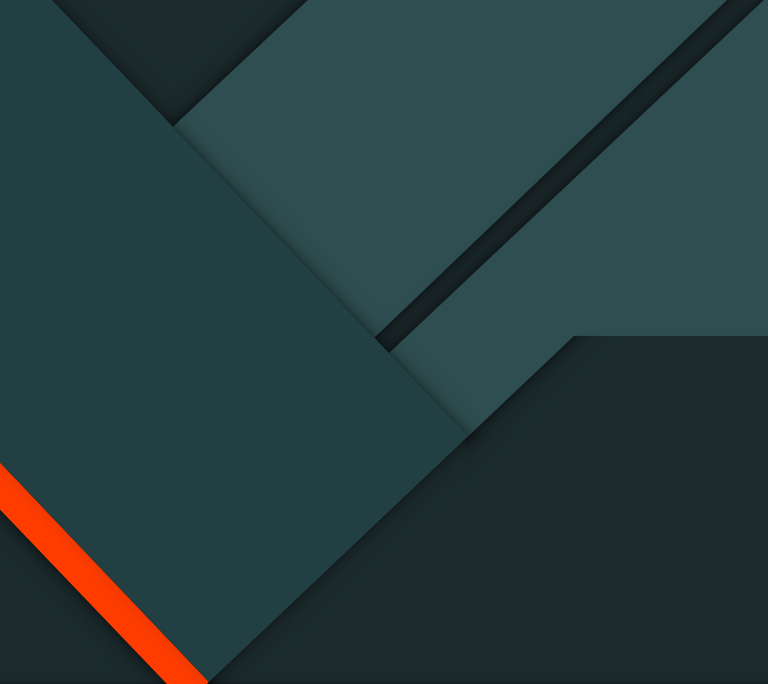
A WebGL 1 fragment shader for this background:

```glsl
precision highp float;
// Layered paper panels: two pale slabs, a teal slab and an orange strip on a dark base.
// Each panel is an intersection of half-planes, painted back to front,
// and casts a soft shadow that fades with distance from its edge.

uniform vec2 u_resolution;

const float ASPECT = 1.1228;
const vec3 BASE = vec3(0.108, 0.165, 0.175);
const vec3 PALE = vec3(0.184, 0.306, 0.318);
const vec3 TEAL = vec3(0.135, 0.250, 0.265);
const vec3 ORANGE = vec3(1.0, 0.237, 0.0);

// Signed distance to the line a-b, positive to the right of its direction.
float lineSide(vec2 p, vec2 a, vec2 b) {
  vec2 dir = normalize(b - a);
  return dot(p - a, vec2(dir.y, -dir.x));
}

float intersect3(float a, float b, float c) {
  return max(a, max(b, c));
}

// Coverage of a shape, smoothed over about one pixel.
float coverage(float d, float pixel) {
  return 1.0 - smoothstep(-0.6 * pixel, 0.6 * pixel, d);
}

// Darkens what lies below a panel, then lays the panel on top.
vec3 paintPanel(vec3 below, float d, vec3 fill, float shadow, float pixel) {
  float shade = shadow * exp(-max(d, 0.0) / 0.010);
  return mix(below * (1.0 - shade), fill, coverage(d, pixel));
}

void main() {
  vec2 p = gl_FragCoord.xy / u_resolution * vec2(ASPECT, 1.0);
  float pixel = 1.0 / u_resolution.y;

  // Edges shared by the panels
  vec2 tip = vec2(0.3055, 0.003);
  float spine = lineSide(p, vec2(0.076, 1.0), vec2(0.683, 0.364));
  float foot = lineSide(p, tip, vec2(0.839, 0.509));
  float roof = lineSide(p, vec2(0.253, 0.815), vec2(0.450, 1.0));
  float gapTop = lineSide(p, vec2(0.545, 0.504), vec2(1.063, 1.0));
  float gapLow = lineSide(p, vec2(0.567, 0.482), vec2(1.117, 1.0));
  float stripTop = lineSide(p, vec2(0.0, 0.324), tip);
  float stripLow = lineSide(p, vec2(0.0, 0.255), vec2(0.244, 0.0));

  // Panels, negative inside
  float upperSlab = intersect3(spine, -roof, gapTop);
  float lowerSlab = intersect3(spine, -gapLow, min(foot, 0.509 - p.y));
  float lowerShadow = intersect3(spine, -gapLow, foot);
  float strip = intersect3(-stripTop, stripLow, foot);
  float tealSlab = intersect3(-spine, foot, stripTop);

  // Base with a thin dark rim at the bottom
  vec3 color = BASE * (1.0 - 0.25 * exp(-p.y / 0.003));

  // Pale slabs; the level ledge of the lower one casts no shadow
  color = paintPanel(color, upperSlab, PALE, 0.45, pixel);
  color = paintPanel(color, lowerShadow, PALE, 0.45, pixel);
  color = mix(color, PALE, coverage(lowerSlab, pixel));

  // Orange strip, then the teal slab with a fainter shadow on the strip
  color = paintPanel(color, strip, ORANGE, 0.45, pixel);
  float tealShadow = mix(0.32, 0.07, coverage(strip, pixel));
  color = paintPanel(color, tealSlab, TEAL, tealShadow, pixel);

  gl_FragColor = vec4(color, 1.0);
}
```
